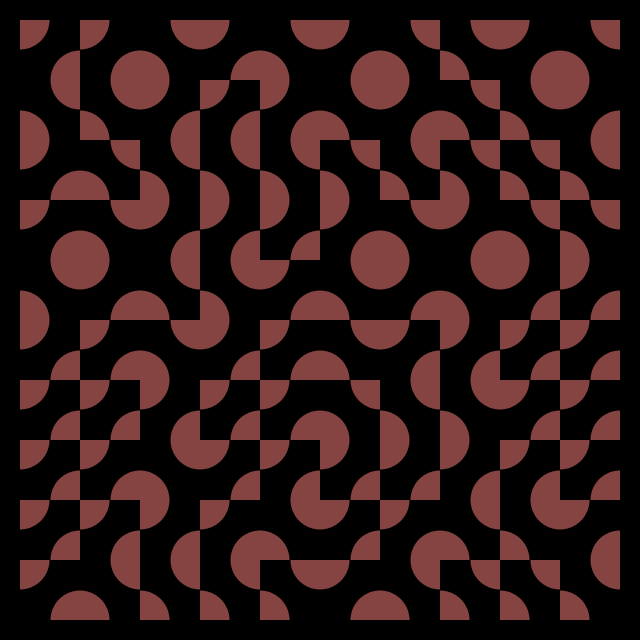
Reproduce this pattern procedurally as a Shadertoy shader.

```glsl
float cellHash(vec2 cell) {
    return fract(sin(dot(cell, vec2(127.1, 311.7))) * 4375.85);
}

// 1 inside a quarter disc, 0 elsewhere; p is measured in tiles
float quarterDiscs(vec2 p) {
    vec2 cell = floor(p);
    if (any(lessThan(cell, vec2(0.0))) || any(greaterThan(cell, vec2(9.0)))) return 0.0;

    // Two opposite corners carry a disc; the hash picks the diagonal
    vec2 local = p - cell;
    if (cellHash(cell) < 0.5) local.x = 1.0 - local.x;
    float cornerDistance = min(length(local), length(1.0 - local));
    return step(cornerDistance, 0.491);
}

void mainImage(out vec4 fragColor, in vec2 fragCoord) {
    float side = min(iResolution.x, iResolution.y);

    // 4 x 4 supersampling smooths arcs and tile cuts without seams
    float coverage = 0.0;
    for (int i = 0; i < 16; i++) {
        vec2 offset = (vec2(i % 4, i / 4) + 0.5) / 4.0 - 0.5;
        vec2 centred = (fragCoord + offset - 0.5 * iResolution.xy) / side;
        // Ten tiles plus a margin of a third of a tile on each side
        coverage += quarterDiscs(centred * 32.0 / 3.0 + 5.0) / 16.0;
    }

    fragColor = vec4(vec3(0.522, 0.267, 0.259) * coverage, 1.0);
}
```
